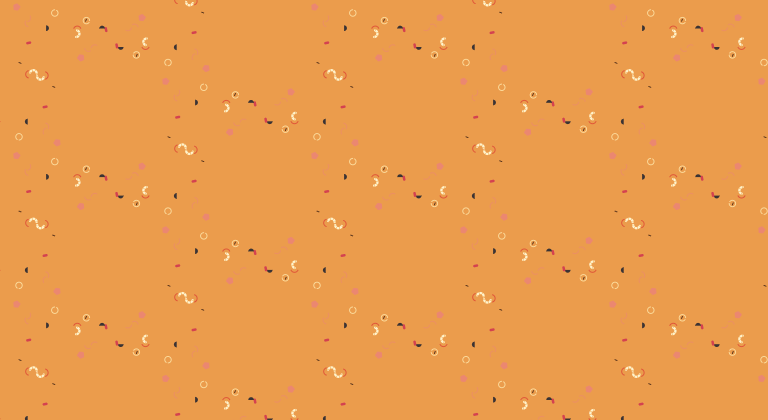
This pattern is drawn by a Shadertoy shader. Its source:

```glsl
// Draws half-drop confetti on orange: half discs, rings, beans, blobs and curled streamers.

const float CANVAS_WIDTH = 768.0;            // design units across the canvas
const vec2 TILE = vec2(149.0, 148.6);        // column width, repeat height
const vec2 CENTRE = vec2(36.9, 74.9);        // half-turn centre, from the top left

const vec3 ORANGE = vec3(0.92, 0.61, 0.30);
const vec3 PINK   = vec3(0.92, 0.53, 0.44);
const vec3 RED    = vec3(0.83, 0.26, 0.31);
const vec3 RUST   = vec3(0.88, 0.34, 0.22);
const vec3 CREAM  = vec3(1.00, 0.95, 0.80);
const vec3 BUTTER = vec3(0.99, 0.87, 0.62);
const vec3 DARK   = vec3(0.23, 0.20, 0.20);
const vec3 BROWN  = vec3(0.30, 0.17, 0.09);

// Offset to the nearest copy in the half-drop lattice
vec2 nearest(vec2 d) {
    float column = round(d.x / TILE.x);
    d -= column * vec2(TILE.x, 0.5 * TILE.y);
    d.y -= TILE.y * round(d.y / TILE.y);
    return d;
}

// Express d along (y) and across (x) a facing direction
vec2 align(vec2 d, vec2 facing) {
    vec2 f = normalize(facing);
    return vec2(d.x * f.y - d.y * f.x, dot(d, f));
}

float arcLine(vec2 d, vec2 facing, float radius, float halfSpan) {
    vec2 a = align(d, facing);
    a.x = abs(a.x);
    vec2 tip = vec2(sin(halfSpan), cos(halfSpan));
    return tip.y * a.x > tip.x * a.y ? length(a - tip * radius) : abs(length(a) - radius);
}

float segmentLine(vec2 d, vec2 facing, float halfLength) {
    vec2 a = align(d, facing);
    a.y -= clamp(a.y, -halfLength, halfLength);
    return length(a);
}

float halfDisc(vec2 d, vec2 facing, float radius) {
    return max(length(d) - radius, -dot(d, facing));
}

float blob(vec2 d, float radius) {
    float angle = atan(d.y, d.x);
    return length(d) - radius * (1.0 + 0.07 * cos(5.0 * angle + 0.6) + 0.04 * cos(3.0 * angle));
}

float fillCover(float d, float px) {
    return clamp(0.5 - d / px, 0.0, 1.0);
}

// Box-filtered line, so thin strokes keep their weight at any size
float lineCover(float d, float halfWidth, float px) {
    return fillCover(d - halfWidth, px) - fillCover(d + halfWidth, px);
}

// Thick cream curl divided into beads
vec3 paintCurl(vec3 colour, vec2 d, vec2 facing, float px) {
    vec2 a = align(d, facing);
    float beads = 0.5 + 0.5 * cos(7.0 * atan(a.x, a.y));
    vec3 ink = mix(vec3(0.97, 0.80, 0.53), CREAM, smoothstep(0.0, 0.45, beads));
    return mix(colour, ink, lineCover(arcLine(d, facing, 3.4, 1.35), 1.15, px));
}

vec3 paintArc(vec3 colour, vec3 ink, vec2 d, vec2 facing, float span, float px) {
    return mix(colour, ink, lineCover(arcLine(d, facing, 3.8, span), 0.5, px));
}

// One half of the motif; the other half is its half turn
vec3 paintConfetti(vec3 colour, vec2 p, float px) {
    // Pale pink flecks
    vec3 fleck = mix(ORANGE, PINK, 0.6);
    for (int i = 0; i < 2; i++) {
        float k = float(i);
        vec2 side = vec2(1.0 - 2.0 * k, 0.4);
        colour = paintArc(colour, fleck, nearest(p - vec2(-10.0 + 2.0 * k, -57.0 + 5.0 * k)), side, 0.9, px);
        colour = paintArc(colour, fleck, nearest(p - vec2(91.0 + 6.5 * k, -48.0 + k)), side.yx, 0.9, px);
    }

    // Pink blobs
    colour = mix(colour, PINK, fillCover(blob(nearest(p - vec2(-20.3, -67.8)), 3.4), px));
    colour = mix(colour, PINK, fillCover(blob(nearest(p - vec2(105.0, -57.2)), 3.4), px));

    // Open rings
    colour = mix(colour, BUTTER, lineCover(arcLine(nearest(p - vec2(17.9, -61.9)), vec2(-0.3, 1.0), 3.2, 2.8), 0.45, px));
    colour = mix(colour, BUTTER, lineCover(arcLine(nearest(p - vec2(99.5, -20.0)), vec2(1.0, 0.3), 3.2, 2.8), 0.45, px));

    // Half discs
    colour = mix(colour, DARK, fillCover(halfDisc(nearest(p - vec2(9.2, -46.7)), vec2(1.0, 0.0), 2.8), px));
    colour = mix(colour, DARK, fillCover(halfDisc(nearest(p - vec2(83.8, -27.9)), vec2(0.0, 1.0), 2.8), px));

    // Red beans
    colour = mix(colour, RED, lineCover(segmentLine(nearest(p - vec2(69.1, -45.3)), vec2(0.2, 1.0), 1.3), 1.25, px));
    colour = mix(colour, RED, lineCover(segmentLine(nearest(p - vec2(-8.2, -32.0)), vec2(1.0, -0.2), 1.3), 1.25, px));

    // Small dashes
    colour = mix(colour, BROWN, lineCover(segmentLine(nearest(p - vec2(49.1, -54.7)), vec2(-0.4, 1.0), 1.0), 0.45, px));
    colour = mix(colour, BROWN, lineCover(segmentLine(nearest(p - vec2(-16.9, -12.0)), vec2(1.0, 0.4), 1.0), 0.45, px));

    // Streamers: a lone curl and half of the double curl
    colour = paintArc(colour, RUST, nearest(p - vec2(40.4, -45.0)), vec2(0.0, -1.0), 1.1, px);
    colour = paintCurl(colour, nearest(p - vec2(39.1, -41.3)), vec2(1.0, 0.15), px);
    colour = paintArc(colour, RUST, nearest(p - vec2(-7.4, -0.6)), vec2(-1.0, 0.0), 1.2, px);
    return paintCurl(colour, nearest(p - vec2(-3.6, -1.3)), vec2(0.15, -1.0), px);
}

void mainImage(out vec4 fragColor, in vec2 fragCoord) {
    float px = CANVAS_WIDTH / iResolution.x;
    vec2 p = vec2(fragCoord.x, iResolution.y - fragCoord.y) * px - CENTRE;
    vec3 colour = paintConfetti(ORANGE, p, px);
    fragColor = vec4(paintConfetti(colour, -p, px), 1.0);
}
```
